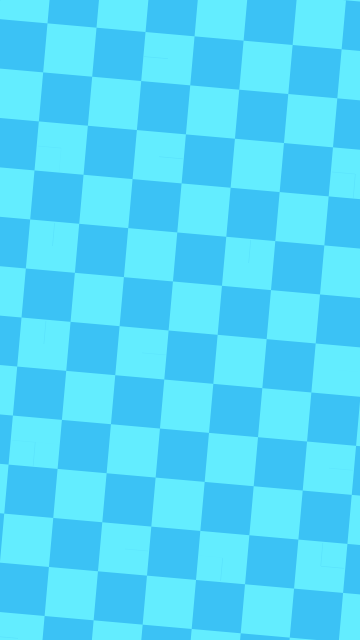
Give the GLSL for this pattern, as a Shadertoy shader.

```glsl
// Tilted two-tone blue checkerboard with faint hairline seams in some light tiles.

float hash(vec3 p) {
    p = fract(p * vec3(0.1031, 0.1137, 0.0973));
    p += dot(p, p.yzx + 33.33);
    return fract((p.x + p.y) * p.z);
}

// Half-length hairline from the tile centre, present only on some sides
float seam(float along, float across, vec2 tile, float axis, float pixel) {
    float side = step(0.0, along) + 2.0 * axis;
    float strength = smoothstep(0.62, 0.9, hash(vec3(tile, side) + 7.0));
    float halfWidth = 0.006;
    float coverage = min(1.0, 2.0 * halfWidth / pixel);
    float line = 1.0 - smoothstep(0.0, max(pixel, halfWidth), abs(across));
    return strength * coverage * line * step(abs(along), 0.48);
}

void mainImage(out vec4 fragColor, in vec2 fragCoord) {
    const float tileSize = 0.0769;  // fraction of canvas height
    const float tilt = 0.088;

    // Rotated grid anchored on a tile corner
    vec2 p = fragCoord / iResolution.y - vec2(0.0742, 0.9635);
    float c = cos(tilt), s = sin(tilt);
    vec2 grid = vec2(c * p.x - s * p.y, s * p.x + c * p.y) / tileSize;
    float pixel = 1.0 / (iResolution.y * tileSize);

    // Smooth checker: the product of two clipped waves is positive on dark tiles
    vec2 wave = clamp(sin(3.14159 * grid) / (3.14159 * pixel) * 2.0, -1.0, 1.0);
    float light = 0.5 - 0.5 * wave.x * wave.y;

    // Seams lie in every other row of light tiles
    vec2 tile = floor(grid);
    vec2 local = fract(grid) - 0.5;
    float seams = max(seam(local.x, local.y, tile, 0.0, pixel),
                      seam(local.y, local.x, tile, 1.0, pixel));
    seams *= light * mod(tile.y, 2.0);

    vec3 color = mix(vec3(0.23, 0.76, 0.96), vec3(0.39, 0.93, 1.0), light);
    color = mix(color, vec3(0.31, 0.84, 0.98), 0.6 * seams);
    fragColor = vec4(color, 1.0);
}
```
